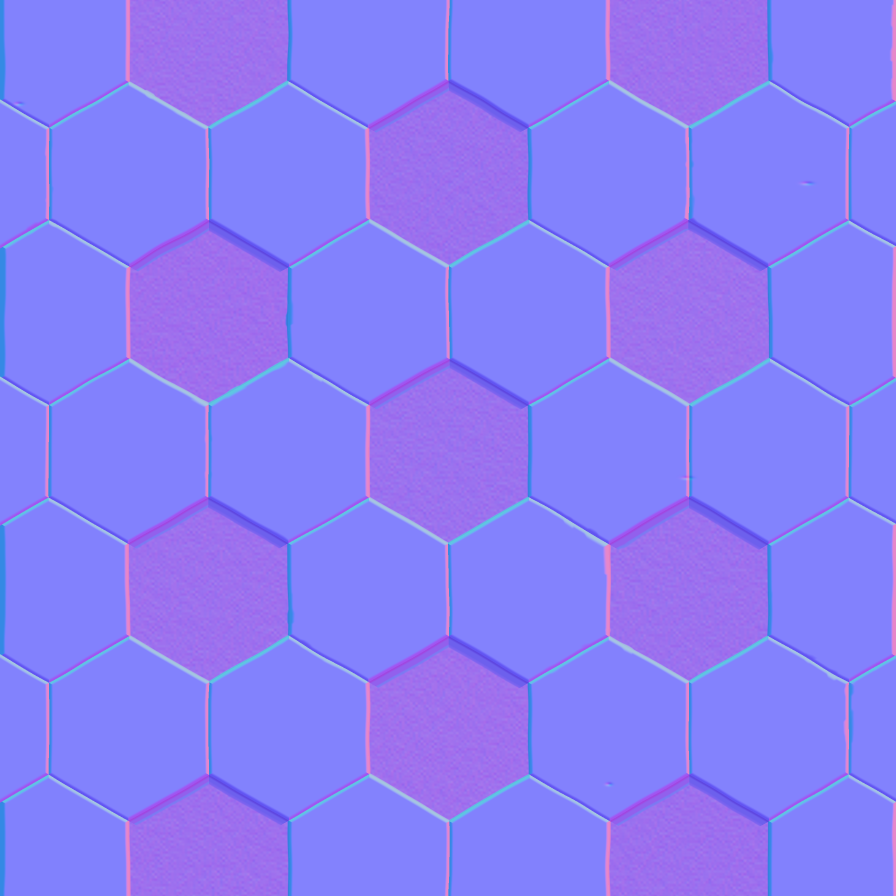
Reproduce this texture map procedurally as a Shadertoy shader.

```glsl
// Normal map of hexagonal floor tiles with bevelled edges and sunken, tilted, grainy tiles.

const float TILE_WIDTH = 0.1787;
const vec2 GRID_CENTER = vec2(0.501, 0.4965);
const float SEAM_X = 0.4985;
const float BEVEL_WIDTH = 0.0046;
const vec2 SUNKEN_TILT = vec2(0.24, -0.13);
const int SAMPLES = 3;

float hash(vec2 p) {
    return fract(sin(dot(p, vec2(127.1, 311.7))) * 43758.5453);
}

float noise(vec2 p) {
    vec2 i = floor(p), f = fract(p);
    f = f * f * (3.0 - 2.0 * f);
    return mix(mix(hash(i), hash(i + vec2(1, 0)), f.x),
               mix(hash(i + vec2(0, 1)), hash(i + vec2(1, 1)), f.x), f.y);
}

// Slope of a fine bumpy surface
vec2 grainSlope(vec2 p, float frequency) {
    vec2 q = p * frequency;
    float h = noise(q);
    return vec2(h - noise(q + vec2(0.6, 0.0)), h - noise(q + vec2(0.0, 0.6)));
}

// Offset from the centre of the nearest hexagon with upright sides
vec2 hexLocal(vec2 p, float width) {
    vec2 grid = width * vec2(1.0, sqrt(3.0));
    vec2 a = p - grid * round(p / grid);
    vec2 b = p - grid * (floor(p / grid) + 0.5);
    return dot(a, a) < dot(b, b) ? a : b;
}

// Outward direction of the nearest side in xy, distance to it in z
vec3 hexEdge(vec2 local, float width) {
    vec2 side = vec2(local.x < 0.0 ? -1.0 : 1.0, local.y < 0.0 ? -1.0 : 1.0);
    vec2 diagonal = vec2(0.5, 0.866) * side;
    float across = abs(local.x), slanted = dot(local, diagonal);
    vec2 outward = across > slanted ? vec2(side.x, 0.0) : diagonal;
    return vec3(outward, 0.5 * width - max(across, slanted));
}

// Every third tile is sunken, staggered by row, and none at the far sides
bool isSunken(vec2 cell, bool oddRow) {
    float third = cell.x / 3.0 - (oddRow ? 0.5 : 0.0);
    return abs(third - round(third)) < 0.1 && abs(cell.x) < 2.0;
}

// Full strength at the edge, falling to zero at the given width
float edgeBand(float d, float width) {
    return 1.0 - smoothstep(0.25 * width, width, d);
}

// Steepness of a bevel that faces the given way
float bevelStrength(vec2 facing) {
    if (abs(facing.x) > 0.9) return facing.x > 0.0 ? 1.35 : 0.75;
    return facing.y > 0.0 ? 0.7 : 0.55;
}

// Rare small dents, some drawn out into scratches
vec2 dentSlope(vec2 p, float cells) {
    vec2 id = floor(p * cells);
    if (hash(id + 4.7) < 0.95) return vec2(0.0);
    vec2 centre = 0.25 + 0.5 * vec2(hash(id + 1.3), hash(id + 8.1));
    vec2 size = vec2(mix(0.003, 0.006, hash(id + 2.9)), 0.0018);
    vec2 q = ((fract(p * cells) - centre) / cells) / size;
    return -0.7 * q * exp(-dot(q, q));
}

// Floor of a sunken tile with the walls of its neighbours around it
vec2 sunkenSlope(vec2 p, vec2 id, vec3 edge, float chip) {
    vec2 facing = -edge.xy;
    vec2 tilt = SUNKEN_TILT + 0.04 * (vec2(hash(id), hash(id + 5.0)) - 0.5);
    vec2 slope = tilt + 0.13 * grainSlope(p, 330.0) + 0.05 * grainSlope(p, 110.0);
    if (facing.y > -0.1) {
        float wall = edgeBand(edge.z, 0.0018 + 0.002 * chip);
        return mix(slope, facing * bevelStrength(facing), wall);
    }
    // Wide ledge along the top, ending in a thin crease
    float ledge = mix(0.007, 0.0095, hash(id + 9.0)) + 0.003 * chip;
    float crease = edgeBand(abs(edge.z - ledge), 0.0022);
    slope = mix(slope, facing * 0.3, 1.0 - smoothstep(ledge - 0.002, ledge + 0.001, edge.z));
    slope = mix(slope, vec2(-0.12, facing.x > 0.0 ? 0.0 : -0.25), 0.7 * crease);
    return mix(slope, facing * 0.6, edgeBand(edge.z, 0.003));
}

vec3 tileNormalColor(vec2 p) {
    // Slightly uneven outlines
    vec2 wobble = vec2(noise(p * 28.0), noise(p * 28.0 + 17.0)) - 0.5;
    vec2 q = p + 0.002 * wobble;
    vec2 local = hexLocal(q, TILE_WIDTH);
    vec2 cell = (q - local) / TILE_WIDTH;
    vec2 id = round(cell * 2.0);
    bool oddRow = abs(fract(cell.x) - 0.5) < 0.25;

    // Odd rows are cut by an upright seam at the sides
    vec3 edge = hexEdge(local, TILE_WIDTH);
    float seam = SEAM_X - abs(q.x);
    if (oddRow && seam < edge.z) edge = vec3(sign(q.x), 0.0, seam);

    // Chipped stretches of edge
    float chip = smoothstep(0.65, 0.85, noise(p * 7.0 + 3.0))
               * smoothstep(0.55, 0.8, noise(p * 75.0));

    bool sunken = isSunken(cell, oddRow);
    vec2 slope;
    if (sunken) {
        slope = sunkenSlope(p, id, edge, chip);
    } else {
        float bevel = edgeBand(edge.z, BEVEL_WIDTH + 0.0025 * chip);
        slope = vec2(0.02) + 0.015 * (vec2(hash(id), hash(id + 5.0)) - 0.5);
        slope += (edge.xy * bevelStrength(edge.xy) + vec2(0.0, 0.08)) * bevel;
        slope += dentSlope(p, 9.0);
    }
    vec3 color = 0.5 + 0.5 * normalize(vec3(slope, 1.0));
    color.b -= sunken ? 0.05 : 0.008;
    return color;
}

void mainImage(out vec4 fragColor, in vec2 fragCoord) {
    // Average a small grid of samples to smooth the edges
    vec3 total = vec3(0.0);
    for (int i = 0; i < SAMPLES * SAMPLES; i++) {
        vec2 jitter = (vec2(i % SAMPLES, i / SAMPLES) + 0.5) / float(SAMPLES) - 0.5;
        total += tileNormalColor((fragCoord + jitter) / iResolution.xy - GRID_CENTER);
    }
    fragColor = vec4(total / float(SAMPLES * SAMPLES), 1.0);
}
```
